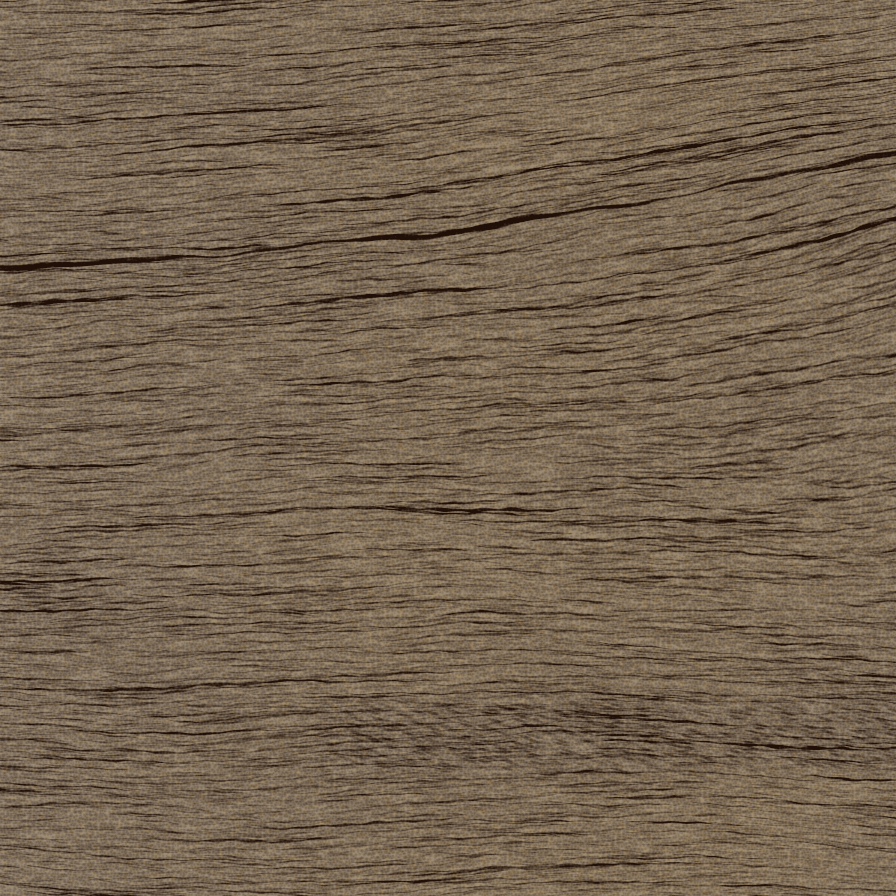
This texture is drawn by a Shadertoy shader. Its source:

```glsl
// Weathered brown wood: near-horizontal grain that bows upward to the right,
// covered in tapered dark cracks of four sizes and a fine fibrous speckle.
// Cracks are jittered strokes in a cell grid; fibres are stretched cellular noise.

vec3 hash3(vec2 p) {
    vec3 q = fract(p.xyx * vec3(0.1031, 0.1030, 0.0973));
    q += dot(q, q.yxz + 33.33);
    return fract((q.xxy + q.yzz) * q.zyx);
}

// Distance to the nearest jittered cell point
float cellular(vec2 p) {
    vec2 id = floor(p);
    float nearest = 2.0;
    for (int j = -1; j <= 1; j++)
    for (int i = -1; i <= 1; i++) {
        vec2 c = id + vec2(i, j);
        nearest = min(nearest, length(c + hash3(c + 71.0).xy - p));
    }
    return nearest;
}

// Bends the canvas so that grain lines become level
vec2 followGrain(vec2 p) {
    float bow = smoothstep(0.2, 0.9, p.y) * (1.0 - 0.45 * smoothstep(0.75, 1.1, p.y));
    float y = p.y - 0.14 * pow(max(p.x, 0.0), 1.5) * bow;
    y += 0.010 * sin(p.x * 6.0 + p.y * 5.0) * (1.0 - p.y);
    y += 0.0014 * sin(p.x * 19.0 + p.y * 23.0) + 0.0005 * sin(p.x * 57.0 - p.y * 61.0);
    return vec2(p.x, y);
}

// Darkness of tapered strokes, at most one per grid cell
float cracks(vec2 p, vec2 grid, float width, float share) {
    const float soft = 0.0010;
    vec2 q = p * grid;
    vec2 id = floor(q);
    float ink = 0.0;
    for (int j = -1; j <= 1; j++)
    for (int i = -1; i <= 1; i++) {
        vec2 c = id + vec2(i, j);
        vec3 place = hash3(c + grid);
        vec3 shape = hash3(c + grid * 3.0 + 19.0);
        if (place.z > share) continue;
        vec2 d = q - c - place.xy;
        float along = d.x / mix(0.3, 0.98, shape.x);
        float taper = max(0.0, 1.0 - along * along);
        float jag = 0.0006 * sin(p.x * 75.0 + shape.y * 40.0)
                  + 0.0004 * sin(p.x * 210.0 + shape.z * 60.0);
        float off = abs(d.y / grid.y + jag + (shape.z - 0.5) * 0.006 * along);
        float ragged = 0.8 + 0.3 * sin(p.x * 160.0 + shape.x * 50.0);
        float w = width * taper * ragged * mix(0.5, 1.3, shape.y);
        float stroke = 1.0 - smoothstep(w - soft, w + soft, off);
        ink = max(ink, stroke * smoothstep(0.0, 0.35, taper) * mix(0.5, 1.0, shape.z));
    }
    return ink;
}

void mainImage(out vec4 fragColor, in vec2 fragCoord) {
    vec2 p = fragCoord / iResolution.xy;
    vec2 g = followGrain(p);

    // Fibres, speckle and a faint cross weave
    float tone = 0.94;
    tone += 0.26 * (cellular(g * vec2(20.0, 210.0)) - 0.45);
    tone += 0.30 * (cellular(g * vec2(75.0, 340.0) + 9.0) - 0.45);
    tone += 0.38 * (cellular(p * 300.0) - 0.45);
    tone += 0.012 * sin(p.x * 1100.0);

    // Broad light and dark areas
    float blotch = cellular(g * vec2(2.5, 6.0) + 4.0) - 0.45;
    tone += 0.05 * blotch;

    // Greyer patch with slanted flecks near the lower right
    float patchMask = smoothstep(0.32, 0.42, p.x) * smoothstep(0.12, 0.16, p.y)
                    * (1.0 - smoothstep(0.20, 0.24, p.y));
    float flecks = 1.0 - smoothstep(0.12, 0.42, cellular(vec2(p.x * 34.0, (p.y + 0.25 * p.x) * 170.0)));
    tone -= patchMask * (0.04 + 0.32 * flecks);

    // Cracks from hairline to wide
    float clump = 0.88 + 0.12 * sin(g.y * 37.0 + 2.0 * sin(g.x * 5.0));
    tone -= 0.42 * clump * cracks(g, vec2(24.0, 200.0), 0.0008, 0.60);
    tone -= 0.66 * clump * cracks(g, vec2(13.0, 120.0), 0.0010, 0.72);
    tone -= 0.82 * cracks(g, vec2(7.0, 58.0), 0.0012, 0.66);
    tone -= 0.95 * cracks(g, vec2(3.6, 17.0), 0.0019, 0.42);

    // One long split across the whole board
    float splitWidth = 0.0020 + 0.0009 * sin(p.x * 13.0 + 1.0) + 0.0005 * sin(p.x * 47.0);
    float splitOff = abs(g.y - 0.70 + 0.0008 * sin(p.x * 83.0) + 0.0016 * sin(p.x * 29.0));
    tone -= 0.9 * (1.0 - smoothstep(splitWidth - 0.0011, splitWidth + 0.0011, splitOff));

    // Brown ramp with small warm and cool tints
    vec3 darkBrown = vec3(0.12, 0.058, 0.025);
    vec3 paleBrown = vec3(0.55, 0.48, 0.39);
    vec3 color = mix(darkBrown, paleBrown, clamp(tone, 0.0, 1.15));
    float warmth = 0.08 * (cellular(p * vec2(150.0, 220.0) + 31.0) - 0.45);
    warmth += 0.008 * sin(p.x * 4.0 - 1.2) + 0.01 * blotch - 0.01 * patchMask;
    color += warmth * vec3(0.5, 0.1, -0.7) * smoothstep(0.1, 0.7, tone);

    fragColor = vec4(clamp(color, 0.0, 1.0), 1.0);
}
```
